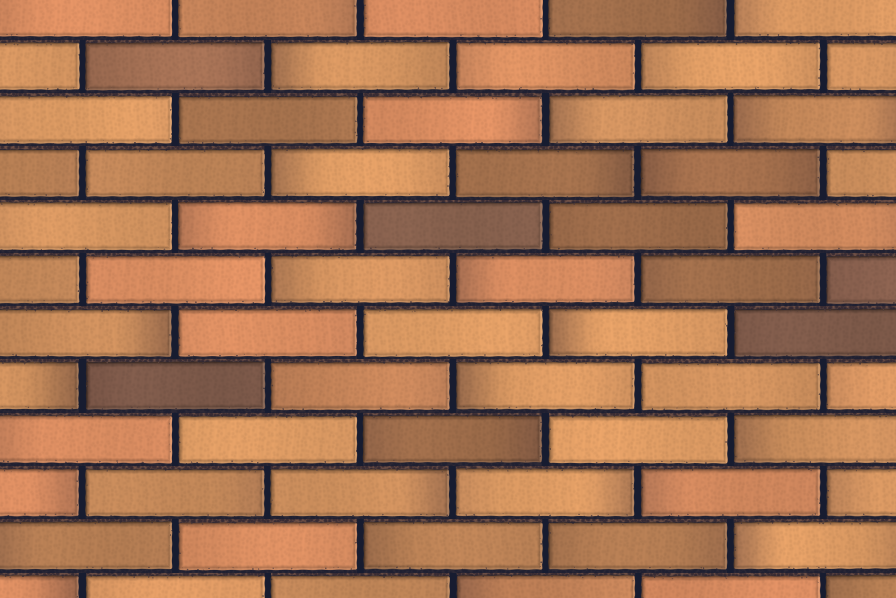
Reproduce this texture procedurally as a Shadertoy shader.

```glsl
// Running-bond wall of glazed orange and brown bricks with raking light and dark joints.

vec3 hash3(vec2 p) {
    vec3 v = fract(vec3(p.xyx) * vec3(0.1031, 0.1030, 0.0973));
    v += dot(v, v.yxz + 33.33);
    return fract((v.xxy + v.yzz) * v.zyx);
}

// Distance to the nearest scattered point
float cellular(vec2 p) {
    vec2 cell = floor(p), f = fract(p);
    float nearest = 2.0;
    for (int j = -1; j <= 1; j++)
        for (int i = -1; i <= 1; i++) {
            vec2 o = vec2(i, j);
            nearest = min(nearest, length(o + hash3(cell + o + 70.0).xy - f));
        }
    return nearest;
}

float roundedBox(vec2 p, vec2 halfSize, float radius) {
    vec2 d = abs(p) - halfSize + radius;
    return length(max(d, 0.0)) + min(max(d.x, d.y), 0.0) - radius;
}

// Fine vertical drag marks from layered sines
float streaks(vec2 p, float seed) {
    float x = p.x + 0.002 * sin(p.y * 60.0 + seed * 20.0);
    return (sin(x * 190.0 + seed * 40.0) + sin(x * 437.0 + seed * 91.0)
          + sin(x * 971.0 + seed * 17.0)) / 3.0;
}

vec3 brickColor(vec2 q, vec2 halfSize, vec3 rnd, vec3 rnd2) {
    // Firing tone of the whole brick
    vec3 color = mix(vec3(0.57, 0.39, 0.27), vec3(0.87, 0.61, 0.39), 1.0 - rnd.x * rnd.x);
    color = mix(color, vec3(0.86, 0.55, 0.38), 0.9 * smoothstep(0.6, 0.9, rnd.y));
    color = mix(color, vec3(0.47, 0.34, 0.29), 0.85 * smoothstep(0.88, 0.94, rnd.z));

    // Scorched ends and a gentle slope along the length
    float u = q.x / halfSize.x;
    float scorch = smoothstep(0.35, 1.1, u) * rnd2.x * rnd2.x
                 + smoothstep(0.35, 1.1, -u) * rnd2.y * rnd2.y;
    color = mix(color, vec3(0.42, 0.29, 0.24), 0.6 * scorch);
    color *= 1.0 + 0.06 * u * (rnd2.z - 0.5) + 0.03 * sin(u * 3.0 + rnd2.z * 30.0);

    // Streaks and small pits
    color *= 1.0 + 0.022 * streaks(q, rnd.x + rnd2.y);
    float pits = cellular(q * 130.0 + rnd.xy * 50.0);
    return color * (0.975 + 0.045 * smoothstep(0.05, 0.6, pits));
}

void mainImage(out vec4 fragColor, in vec2 fragCoord) {
    float px = 1.0 / iResolution.y;
    vec2 p = fragCoord * px;
    p.y = 1.0 - p.y;

    // Brick cell; every second row shifts by half a brick
    vec2 pitch = vec2(0.3096, 0.0891);
    vec2 grid = (p - vec2(0.138, 0.0664)) / pitch;
    float row = floor(grid.y);
    grid.x += 0.5 * mod(row, 2.0);
    vec2 id = floor(grid);
    vec3 rnd = hash3(id + 17.0), rnd2 = hash3(id + 143.0);

    // Slightly uneven laying and edges
    vec2 q = (grid - id - 0.5) * pitch;
    q += (rnd2.xy - 0.5) * 0.0016;
    q.y += q.x * (rnd.z - 0.5) * 0.008;
    vec2 halfSize = vec2(0.1492, 0.0393);
    float wobble = 0.0004 * (sin(p.x * 210.0 + id.y * 3.0) + sin(p.y * 330.0 + id.x * 5.0));
    float dist = roundedBox(q, halfSize, 0.003) + wobble;

    // Joints: navy shadow under and beside bricks, brown mortar on the lit ledge
    float grit = cellular(p * 170.0);
    vec3 mortar = mix(vec3(0.22, 0.17, 0.20), vec3(0.43, 0.31, 0.27), smoothstep(0.2, 0.9, grit));
    vec3 shadow = vec3(0.09, 0.11, 0.19);
    float ledge = smoothstep(0.001, -0.002, q.y + halfSize.y);
    vec3 joint = mix(mix(shadow, mortar, 0.25), mortar, ledge);
    joint = mix(joint, shadow, smoothstep(-0.001, 0.001, abs(q.x) - halfSize.x));

    // Face with a soft dark rim
    vec3 face = brickColor(q, halfSize, rnd, rnd2);
    face *= 1.0 - 0.2 * smoothstep(-0.009, -0.003, dist);

    // Bevels: bright right and lower arris, dim left and upper arris
    vec2 inset = halfSize - abs(q);
    float rightEdge = smoothstep(0.005, 0.002, inset.x) * step(0.0, q.x);
    float lowerEdge = smoothstep(0.0042, 0.0015, inset.y) * step(0.0, q.y);
    float dimEdge = max(smoothstep(0.004, 0.0, inset.x) * step(q.x, 0.0),
                        smoothstep(0.004, 0.0, inset.y) * step(q.y, 0.0));
    face = mix(face, face * 1.15 + vec3(0.09, 0.09, 0.08), max(rightEdge, 0.55 * lowerEdge));
    face *= 1.0 - 0.35 * dimEdge;

    // Chips along the edges
    float chip = smoothstep(0.16, 0.06, cellular(p * 75.0)) * smoothstep(-0.006, -0.001, dist);
    face = mix(face, mortar, 0.7 * chip);

    vec3 color = mix(face, joint, smoothstep(-0.7 * px, 0.7 * px, dist));
    fragColor = vec4(color, 1.0);
}
```
